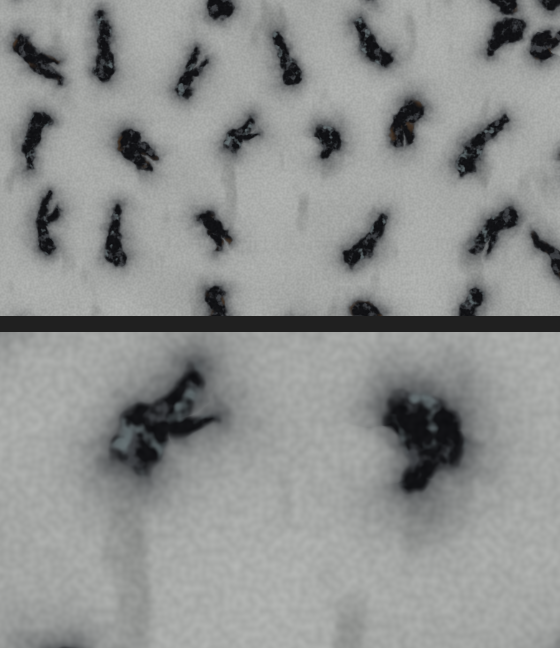
Top, the full canvas; bottom, a detail of the centre.
Write a WebGL 1 fragment shader that draws this texture.

```glsl
precision highp float;

uniform vec2 u_resolution;

const float CELL = 0.28;
const vec3 STONE = vec3(0.660, 0.668, 0.660);
const vec3 SHADOW = vec3(0.31, 0.32, 0.33);
const vec3 PIT_BLACK = vec3(0.065, 0.067, 0.077);
const vec3 PIT_SLATE = vec3(0.24, 0.25, 0.265);
const vec3 MINERAL = vec3(0.42, 0.47, 0.48);
const vec3 RUST = vec3(0.25, 0.19, 0.14);

vec2 hash2(vec2 p) {
  vec3 q = fract(p.xyx * vec3(0.1031, 0.1030, 0.0973));
  q += dot(q, q.yzx + 33.33);
  return fract((q.xx + q.yz) * q.zy);
}

float cornerSlope(vec2 corner, vec2 offset) {
  float angle = 6.2832 * hash2(corner).x;
  return dot(vec2(cos(angle), sin(angle)), offset);
}

// Gradient noise, roughly -0.7 to 0.7
float noise(vec2 p) {
  vec2 i = floor(p), f = p - i;
  vec2 u = f * f * f * (f * (f * 6.0 - 15.0) + 10.0);
  vec2 e = vec2(1.0, 0.0);
  float low = mix(cornerSlope(i, f), cornerSlope(i + e.xy, f - e.xy), u.x);
  float high = mix(cornerSlope(i + e.yx, f - e.yx), cornerSlope(i + e.xx, f - e.xx), u.x);
  return mix(low, high, u.y);
}

float fbm(vec2 p) {
  return noise(p) + 0.5 * noise(p * 2.1 + 17.0) + 0.25 * noise(p * 4.3 + 41.0);
}

vec2 rotate(vec2 p, float angle) {
  float c = cos(angle), s = sin(angle);
  return vec2(c * p.x - s * p.y, s * p.x + c * p.y);
}

// Bent capsule, wide at the bottom and narrow at the top
float taperedCapsule(vec2 p, float halfLength, float radius, float bend) {
  float t = clamp(p.y / halfLength, -1.0, 1.0);
  p.x += bend * (t * t - 0.5);
  return length(p - vec2(0.0, t * halfLength)) - radius * mix(1.0, 0.35, t * 0.5 + 0.5);
}

// One pit with an optional side spur
float pitDistance(vec2 p, vec2 cell) {
  vec2 shape = hash2(cell + 13.0);
  vec2 pose = hash2(cell + 57.0);
  vec2 extra = hash2(cell + 91.0);
  float halfLength = mix(0.022, 0.095, shape.x);
  float radius = mix(0.024, 0.040, shape.y) * mix(1.1, 0.85, shape.x);
  vec2 q = rotate(p, (pose.x - 0.5) * 1.7);
  q.y *= pose.y < 0.5 ? -1.0 : 1.0;
  float body = taperedCapsule(q, halfLength, radius, (extra.x - 0.5) * 0.045);
  vec2 branch = rotate(q - vec2(0.022, 0.01), 0.75);
  float spur = taperedCapsule(branch, 0.032, radius * 0.65, 0.01);
  return extra.y < 0.4 ? min(body, spur) : body;
}

// Nearest pit: distance and two random traits
vec3 nearestPit(vec2 p) {
  vec3 nearest = vec3(1.0, 0.0, 0.0);
  vec2 home = floor(p / CELL);
  for (int y = -1; y <= 1; y++) {
    for (int x = -1; x <= 1; x++) {
      vec2 cell = home + vec2(float(x), float(y));
      vec2 center = (cell + 0.5 + 0.6 * (hash2(cell + 5.0) - 0.5)) * CELL;
      vec2 traits = hash2(cell + 127.0);
      float d = pitDistance(p - center, cell);
      if (traits.x < 0.92 && d < nearest.x) nearest = vec3(d, traits);
    }
  }
  return nearest;
}

vec3 stoneColor(vec2 p) {
  float clouds = 0.035 * fbm(p * 3.5);
  float smudge = smoothstep(0.25, 0.7, fbm(p * vec2(9.0, 4.0) + 70.0));
  return STONE + clouds - 0.09 * smudge;
}

vec3 pitColor(vec2 p, float depth, vec2 traits) {
  float fleck = fbm(p * 32.0 + 23.0);
  vec3 color = mix(PIT_BLACK, PIT_SLATE, smoothstep(0.0, 0.55, fleck));
  float mineral = smoothstep(0.1, 0.55, fbm(p * 26.0 + 80.0)) * step(0.55, traits.y);
  color = mix(color, MINERAL, 0.8 * mineral);
  float rim = smoothstep(0.016, 0.004, depth) * smoothstep(0.05, 0.4, noise(p * 22.0));
  return mix(color, RUST, rim * step(traits.y, 0.4));
}

void main() {
  vec2 p = gl_FragCoord.xy / u_resolution.y + vec2(3.1, 5.2);
  vec2 warp = vec2(fbm(p * 17.0), fbm(p * 17.0 + 31.0));
  vec3 pit = nearestPit(p + 0.016 * warp);
  float d = pit.x + 0.004 * noise(p * 65.0);

  // Soft grey halo around each pit
  float haloWidth = 0.024 * (1.0 + 0.5 * noise(p * 8.0 + 9.0));
  float halo = exp(-max(d, 0.0) / haloWidth);
  vec3 color = mix(stoneColor(p), SHADOW, halo);

  // Dark interior
  float edge = max(0.006, 1.0 / u_resolution.y);
  float core = 1.0 - smoothstep(-edge, edge, d);
  color = mix(color, pitColor(p, -d, pit.yz), core);

  // Fine crystalline grain, weaker inside the pits
  float grain = 0.045 * noise(p * 125.0) + 0.025 * noise(p * 58.0 + 11.0);
  color += grain * mix(1.0, 0.5, core);
  gl_FragColor = vec4(clamp(color, 0.0, 1.0), 1.0);
}
```
